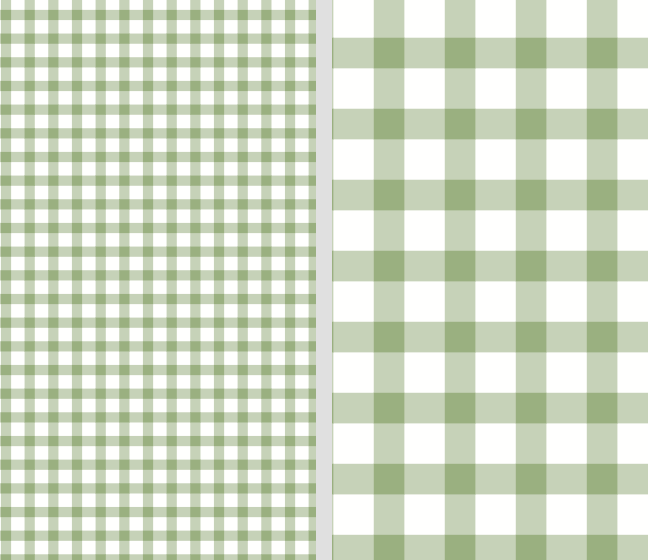
Left, the full canvas; right, a detail of the centre.
A WebGL 1 fragment shader for this pattern:

```glsl
precision highp float;
// Sage gingham: evenly spaced vertical and horizontal bands on white cloth.
// Each band is a repeated 1D distance; one band gives the pale tint and
// a crossing of two gives the deep tint. Lengths are in canvas widths.

uniform vec2 u_resolution;

#define REPEATS_ACROSS 13.35             // checks per canvas width
#define BAND_SHARE 0.431                 // band width as a share of one check
#define FIRST_BAND vec2(0.0190, 0.0474)  // first band centres from left and top
#define CLOTH_WHITE vec3(1.0, 1.0, 0.995)
#define PALE_SAGE vec3(0.777, 0.822, 0.720)
#define DEEP_SAGE vec3(0.602, 0.690, 0.502)

// Coverage of the vertical (x) and horizontal (y) bands, one pixel smooth
vec2 bandCoverage(vec2 position, float pixel) {
  vec2 cell = (position - FIRST_BAND) * REPEATS_ACROSS;
  vec2 fromCentre = abs(fract(cell + 0.5) - 0.5);
  vec2 inside = (0.5 * BAND_SHARE - fromCentre) / REPEATS_ACROSS;
  return clamp(inside / pixel + 0.5, 0.0, 1.0);
}

void main() {
  // Measure from the top left corner
  vec2 fromTopLeft = vec2(gl_FragCoord.x, u_resolution.y - gl_FragCoord.y);
  float pixel = 1.0 / u_resolution.x;
  vec2 band = bandCoverage(fromTopLeft * pixel, pixel);

  // Weave: white ground, single bands, then crossings
  float anyBand = max(band.x, band.y);
  float crossing = min(band.x, band.y);
  vec3 colour = mix(CLOTH_WHITE, PALE_SAGE, anyBand);
  colour = mix(colour, DEEP_SAGE, crossing);

  gl_FragColor = vec4(colour, 1.0);
}
```
